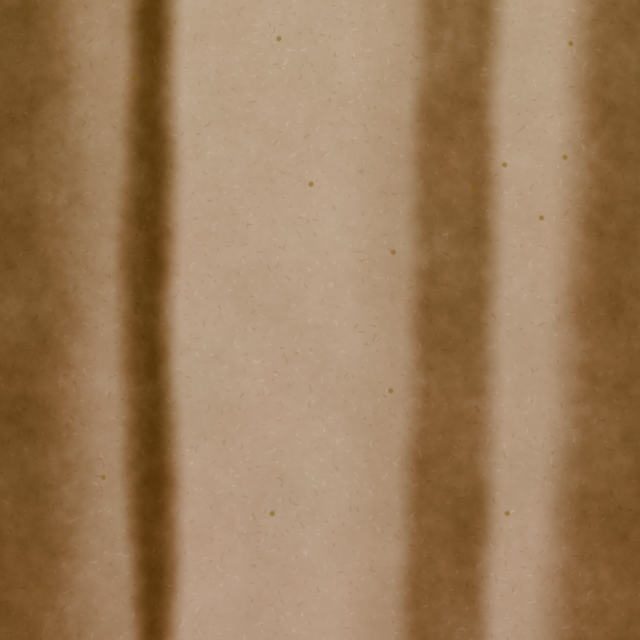
This texture is drawn by a Shadertoy shader. Its source:

```glsl
#define SHADOW vec3(0.35, 0.22, 0.05)
#define MIDTONE vec3(0.53, 0.38, 0.22)
#define LIGHT vec3(0.72, 0.62, 0.52)
#define OCHRE vec3(0.52, 0.36, 0.06)
#define EDGE_WOBBLE 0.012
#define FOLD_SLANT 0.034
#define MOTTLE 0.13
#define FIBER_LAYERS 4
#define FIBER_CELLS 30.0
#define FIBER_CONTRAST 0.10

vec2 hash2(vec2 p) {
    vec3 q = fract(vec3(p.xyx) * vec3(0.1031, 0.1030, 0.0973));
    q += dot(q, q.yzx + 33.33);
    return fract((q.xx + q.yz) * q.zy);
}

float gradientDot(vec2 cell, vec2 offset) {
    float angle = 6.2832 * hash2(cell).x;
    return dot(vec2(cos(angle), sin(angle)), offset);
}

float gradientNoise(vec2 p) {
    vec2 i = floor(p), f = fract(p);
    vec2 u = f * f * f * (f * (f * 6.0 - 15.0) + 10.0);
    vec2 e = vec2(1.0, 0.0);
    return mix(mix(gradientDot(i, f), gradientDot(i + e, f - e), u.x),
               mix(gradientDot(i + e.yx, f - e.yx), gradientDot(i + 1.0, f - 1.0), u.x), u.y);
}

float fbm(vec2 p) {
    float sum = 0.0, gain = 1.0;
    for (int i = 0; i < 4; i++) {
        sum += gain * gradientNoise(p);
        p = mat2(1.6, 1.2, -1.2, 1.6) * p + 7.3;
        gain *= 0.55;
    }
    return sum;
}

mat2 rotation(float a) {
    return mat2(cos(a), sin(a), -sin(a), cos(a));
}

// Soft step across a fold edge, given its centre and half width
float foldEdge(float x, float centre, float softness) {
    return smoothstep(centre - softness, centre + softness, x);
}

float wobble(float y, float seed) {
    return EDGE_WOBBLE * (gradientNoise(vec2(seed, y * 3.0)) + 0.5 * gradientNoise(vec2(seed + 9.5, y * 9.0)));
}

// Brightness of the hanging folds: 0 in the groove, 1 on the ridges
float foldTone(vec2 uv) {
    float x = uv.x, y = uv.y;
    float lean = (y - 0.5) * FOLD_SLANT;
    float bulge = 4.0 * y * (1.0 - y);

    // Recesses between the ridges
    float tone = 0.28 + 0.18 * smoothstep(0.3, 0.66, x) - 0.10 * smoothstep(0.88, 1.0, x);
    float groove = (x - 0.237 + wobble(y, 2.3)) / 0.030;
    tone -= 0.24 * exp(-groove * groove);
    tone += 0.05 * smoothstep(0.0, 0.09, x) * (1.0 - smoothstep(0.1, 0.2, x));

    // Narrow left ridge, broad centre and right ridge
    float left = foldEdge(x, 0.105 + wobble(y, 4.7), 0.065)
               * (1.0 - foldEdge(x, 0.213 - 0.016 * bulge - 0.012 * (y - 0.5) + wobble(y, 6.1), 0.022));
    float broad = foldEdge(x, 0.267 + wobble(y, 8.9), 0.025)
                * (1.0 - foldEdge(x, 0.646 + lean + wobble(y, 11.2), 0.024));
    float right = foldEdge(x, 0.768 + 0.6 * lean + wobble(y, 13.6), 0.026)
                * (1.0 - foldEdge(x, 0.890 + 1.4 * lean + wobble(y, 15.8), 0.045));
    tone = mix(tone, 0.80, left);
    tone = mix(tone, 0.99 - 0.12 * smoothstep(0.53, 0.64, x - lean), broad);
    return mix(tone, 0.96, right);
}

// Short curved hairs, signed: light or dark
float fibers(vec2 uv, float pixel) {
    float sum = 0.0;
    for (int i = 0; i < FIBER_LAYERS; i++) {
        float layer = float(i);
        float scale = FIBER_CELLS * (1.0 + 0.28 * layer);
        vec2 p = rotation(0.6 + 1.1 * layer) * uv * scale + 17.0 * layer;
        vec2 cell = floor(p), rnd = hash2(cell + 5.0), pick = hash2(cell + 71.0);
        vec2 q = rotation(6.2832 * pick.x) * (fract(p) - mix(vec2(0.38), vec2(0.62), rnd));
        float reach = mix(0.12, 0.32, rnd.x);
        float curve = q.y - (rnd.y - 0.5) * 5.0 * (q.x * q.x - 0.03);
        float width = 0.045 + pixel * scale;
        float hair = (1.0 - smoothstep(0.0, width, abs(curve)))
                   * (1.0 - smoothstep(0.3 * reach, reach, abs(q.x)));
        sum += hair * (pick.y - 0.5) * 2.0 * step(0.35, rnd.y);
    }
    return sum;
}

void mainImage(out vec4 fragColor, in vec2 fragCoord) {
    vec2 uv = fragCoord / iResolution.xy;
    float pixel = 1.0 / iResolution.y;
    float tone = foldTone(uv);

    // Felted mottling, stronger in the recesses
    float roughness = mix(1.3, 0.35, smoothstep(0.4, 0.95, tone));
    tone += MOTTLE * roughness * (fbm(uv * vec2(9.0, 7.0)) + 0.6 * fbm(uv * 34.0 + 20.0));
    tone += 0.025 * gradientNoise(uv * 95.0);
    tone += FIBER_CONTRAST * fibers(uv, pixel);
    tone = clamp(tone, 0.0, 1.12);

    vec3 color = tone < 0.5 ? mix(SHADOW, MIDTONE, tone * 2.0)
                            : mix(MIDTONE, LIGHT, tone * 2.0 - 1.0);

    // Yellower top and rosier foot of the cloth
    color += (uv.y - 0.5) * vec3(0.015, 0.03, 0.02);
    color += vec3(0.006, -0.006, -0.004) * fbm(uv * 5.0 + 40.0);

    // Sparse ochre specks
    vec2 grid = uv * 22.0, cell = floor(grid), rnd = hash2(cell + 131.0);
    float speck = length(fract(grid) - mix(vec2(0.3), vec2(0.7), rnd));
    float present = step(0.965, hash2(cell + 211.0).x);
    color = mix(color, OCHRE, 0.55 * present * (1.0 - smoothstep(0.04, 0.13, speck)));

    fragColor = vec4(color, 1.0);
}
```
